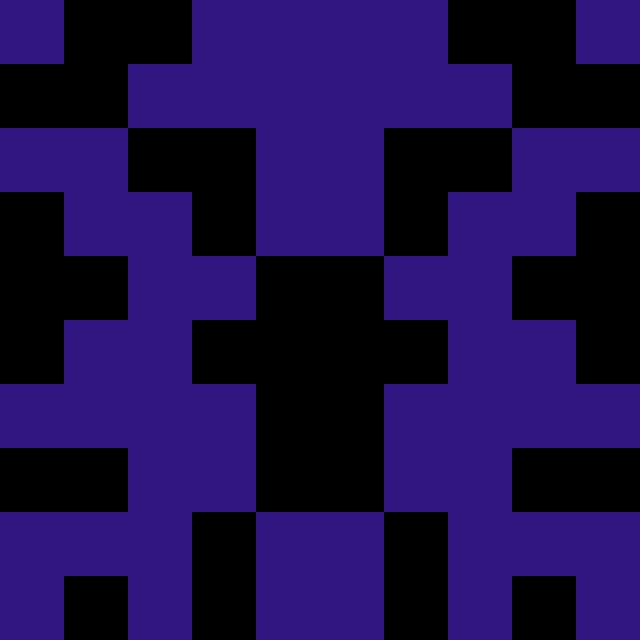
Give the GLSL for this pattern, as a Shadertoy shader.

```glsl
// A blocky two-tone emblem on a ten by ten grid, symmetric about the middle.
// Black blocks are cut from a violet field: the half plane is folded over,
// then disjoint boxes add up their exact, edge-smoothed coverage.

const float GRID = 10.0;
const vec3 VIOLET = vec3(0.192, 0.086, 0.510);
const vec3 BLACK = vec3(0.0);

// Share of the pixel footprint around p that lies inside a box.
float block(vec2 p, vec2 corner, vec2 size, vec2 footprint) {
    vec2 low = max(p - 0.5 * footprint, corner);
    vec2 high = min(p + 0.5 * footprint, corner + size);
    vec2 overlap = clamp((high - low) / footprint, 0.0, 1.0);
    return overlap.x * overlap.y;
}

// Tall core with a crossing arm, resting on the mirror axis.
float centralCross(vec2 p, vec2 footprint) {
    return block(p, vec2(-1.0, 2.0), vec2(2.0, 4.0), footprint)
         + block(p, vec2(1.0, 4.0), vec2(1.0), footprint);
}

// Hooked block above the cross.
float brow(vec2 p, vec2 footprint) {
    return block(p, vec2(1.0, 6.0), vec2(1.0, 2.0), footprint)
         + block(p, vec2(2.0, 7.0), vec2(1.0), footprint);
}

// Evenly spaced bars entering from the side; the middle one is a stepped notch.
float sideBars(vec2 p, vec2 footprint) {
    float cover = 0.0;
    for (int i = 0; i < 3; i++) {
        float level = 2.0 + 3.0 * float(i);
        cover += block(p, vec2(3.0, level), vec2(3.0, 1.0), footprint);
    }
    for (int i = 0; i < 2; i++) {
        float level = 4.0 + 2.0 * float(i);
        cover += block(p, vec2(4.0, level), vec2(2.0, 1.0), footprint);
    }
    return cover;
}

// Upright slots at the foot, shorter towards the side.
float footSlots(vec2 p, vec2 footprint) {
    float cover = 0.0;
    for (int i = 0; i < 2; i++) {
        float n = float(i);
        cover += block(p, vec2(1.0 + 2.0 * n, -1.0), vec2(1.0, 3.0 - n), footprint);
    }
    return cover;
}

// Top step, joining the highest side bar into a stair.
float topStep(vec2 p, vec2 footprint) {
    return block(p, vec2(2.0, 9.0), vec2(2.0), footprint);
}

void mainImage(out vec4 fragColor, in vec2 fragCoord) {
    // Grid cells, folded about the vertical axis.
    vec2 footprint = GRID / iResolution.xy;
    vec2 p = fragCoord * footprint;
    p.x = abs(p.x - 0.5 * GRID);

    float dark = centralCross(p, footprint) + brow(p, footprint)
               + sideBars(p, footprint) + footSlots(p, footprint)
               + topStep(p, footprint);

    fragColor = vec4(mix(VIOLET, BLACK, clamp(dark, 0.0, 1.0)), 1.0);
}
```
